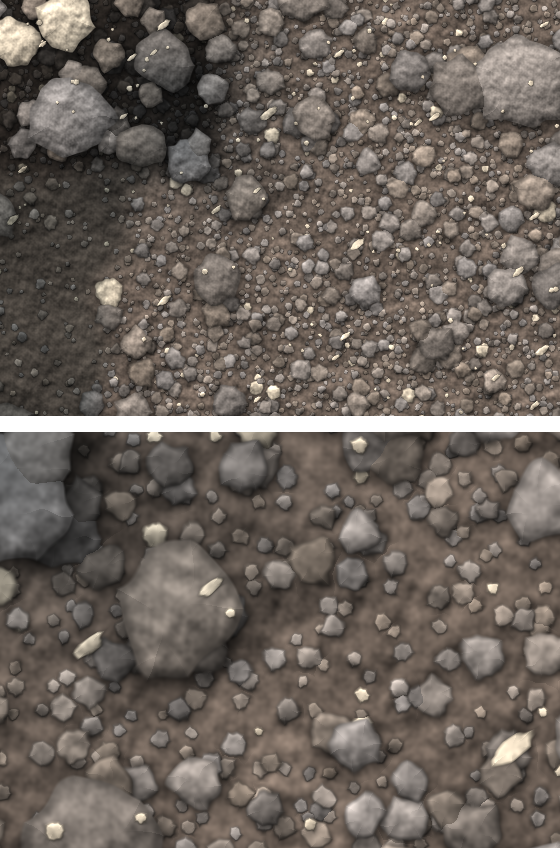
Top: the whole. Bottom: its middle third, enlarged.
Give the GLSL for this texture, as a WebGL 1 fragment shader.

```glsl
precision highp float;
uniform vec2 u_resolution;

#define SOIL vec3(0.45, 0.395, 0.355)
#define BROWN_STONE vec3(0.54, 0.485, 0.435)
#define GREY_STONE vec3(0.53, 0.505, 0.49)
#define CREAM_STONE vec3(0.84, 0.78, 0.69)
#define GLOOM_TINT vec3(0.60, 0.63, 0.64)
#define LIGHT vec2(-0.34, 0.94)
#define RELIEF 0.95
#define CAST_SHADOW 0.55
#define SOFTNESS 0.0016

vec2 hash2(vec2 p) {
  vec3 q = fract(p.xyx * vec3(0.1031, 0.1030, 0.0973));
  q += dot(q, q.yzx + 33.33);
  return fract((q.xx + q.yz) * q.zy);
}

float gradientNoise(vec2 p) {
  vec2 i = floor(p), f = fract(p);
  vec2 u = f * f * f * (f * (f * 6.0 - 15.0) + 10.0);
  vec2 e = vec2(1.0, 0.0);
  float a = dot(hash2(i) * 2.0 - 1.0, f);
  float b = dot(hash2(i + e) * 2.0 - 1.0, f - e);
  float c = dot(hash2(i + e.yx) * 2.0 - 1.0, f - e.yx);
  float d = dot(hash2(i + 1.0) * 2.0 - 1.0, f - 1.0);
  return mix(mix(a, b, u.x), mix(c, d, u.x), u.y);
}

float fbm(vec2 p) {
  float sum = 0.0, amp = 0.6;
  for (int i = 0; i < 4; i++) {
    sum += amp * gradientNoise(p);
    p = mat2(1.6, 1.2, -1.2, 1.6) * p + 7.3;
    amp *= 0.62;
  }
  return sum;
}

// Heap of rubble at the upper left
float heapZone(vec2 p) {
  return smoothstep(0.60, 0.50, p.x) * smoothstep(0.54, 0.64, p.y);
}

// Shaded fine earth at the lower left
float gloomZone(vec2 p) {
  return smoothstep(0.07, -0.07, p.x - 0.24 - 0.22 * p.y) * smoothstep(0.66, 0.54, p.y);
}

// Angular stone of unit radius: xy = facet direction, z = distance
vec3 stoneShape(vec2 v, vec2 id) {
  vec3 facet = vec3(0.0, 0.0, -2.0);
  for (int i = 0; i < 7; i++) {
    vec2 h = hash2(id + float(i) * 3.7);
    float angle = (float(i) + 0.8 * h.x) * 0.8976;
    vec2 n = vec2(cos(angle), sin(angle));
    float d = dot(v, n) - mix(0.68, 1.0, h.y);
    if (d > facet.z) facet = vec3(n, d);
  }
  facet.z = mix(facet.z, length(v) - 0.92, 0.3);
  return facet;
}

// One layer of scattered stones laid over the ground
void layStones(inout vec3 col, vec2 p, float size, float keep, float pale, float seed, float bump) {
  vec2 g = p / size + seed;
  g += 0.11 * vec2(gradientNoise(g * 4.0), gradientNoise(g * 4.0 + 17.0));
  vec3 shape = vec3(0.0, 0.0, 9.0);
  vec2 offset = vec2(1.0), id = vec2(0.0);
  float nearest = 9.0, radius = 1.0;
  for (int j = -1; j <= 1; j++) {
    for (int i = -1; i <= 1; i++) {
      vec2 cell = floor(g) + vec2(float(i), float(j));
      vec2 traits = hash2(cell + 57.0);
      vec2 centre = cell + 0.5 + 0.8 * (hash2(cell) - 0.5);
      vec2 place = (centre - seed) * size;
      float chance = mix(keep, 1.0, heapZone(place) * step(0.1, size) * step(0.2, keep));
      chance *= 1.0 - 0.75 * gloomZone(place);
      float r = mix(0.28, 0.60, traits.x * traits.x);
      vec2 v = (g - centre) / r;
      if (traits.y > chance || dot(v, v) > 3.6) continue;
      vec3 s = stoneShape(v, cell);
      if (s.z * r < nearest) {
        nearest = s.z * r;
        shape = s; offset = v; id = cell; radius = r;
      }
    }
  }
  if (nearest > 8.0) return;

  // Contact shadow, deepest on the side away from the light
  float side = 0.65 - 0.35 * dot(normalize(offset + 0.001), LIGHT);
  col *= 1.0 - CAST_SHADOW * side * exp(-5.0 * max(shape.z, 0.0));

  // Stone colour, facets and darkened rim
  vec2 tone = hash2(id + 113.0);
  vec3 stone = mix(BROWN_STONE, GREY_STONE, tone.x) * mix(0.82, 1.16, tone.y);
  stone = mix(stone, CREAM_STONE, step(1.0 - pale, hash2(id + 171.0).x));
  vec2 normal = shape.xy * 0.55 * smoothstep(-0.75, 0.0, shape.z) + offset * 0.4;
  stone *= 1.04 + 0.36 * dot(normal, LIGHT) + bump;
  stone *= mix(0.68, 1.0, smoothstep(0.0, -0.22, shape.z));
  float edge = max(SOFTNESS, 0.8 / u_resolution.y);
  col = mix(col, stone, smoothstep(edge, -edge, shape.z * radius * size));
}

void main() {
  vec2 p = gl_FragCoord.xy / u_resolution.y;
  vec2 wander = p + 0.13 * vec2(gradientNoise(p * 5.0), gradientNoise(p * 5.0 + 31.0));
  float heap = heapZone(wander), gloom = gloomZone(wander);

  // Earth with fine relief
  vec2 q = p * 22.0;
  float bump = RELIEF * (fbm(q) - fbm(q + 0.22 * LIGHT));
  vec3 col = SOIL * (1.0 + 1.1 * bump + 0.3 * gradientNoise(p * 7.0));

  // Grit and pebbles, then the larger stones
  layStones(col, p, 0.019, 0.65, 0.03, 11.0, bump);
  layStones(col, p, 0.036, 0.60, 0.03, 23.0, bump);
  layStones(col, p, 0.063, 0.55, 0.04, 37.0, bump);
  col *= mix(1.0, 0.40, heap);
  layStones(col, p, 0.115, 0.36, 0.07, 41.0, bump);
  layStones(col, p, 0.205, 0.30, 0.17, 59.0, bump);

  // Pale flecks and thin dry scraps
  layStones(col, p, 0.014, 0.012, 1.0, 73.0, bump);
  layStones(col, mat2(0.8, -1.5, 0.6, 2.0) * p, 0.045, 0.015, 1.0, 87.0, bump);

  // Broad shade
  col *= mix(vec3(1.0), GLOOM_TINT, gloom);
  float hollow = exp(-18.0 * dot(wander - vec2(0.42, 0.72), wander - vec2(0.42, 0.72)));
  col *= mix(vec3(1.0), vec3(0.64, 0.68, 0.71), hollow);
  gl_FragColor = vec4(clamp(col, 0.0, 1.0), 1.0);
}
```
